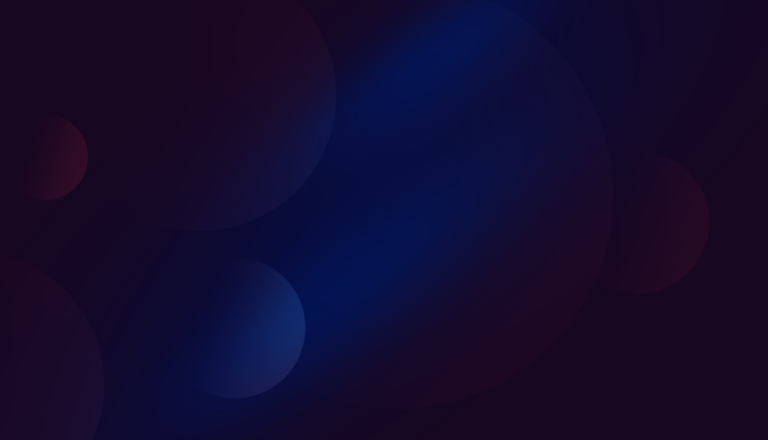
This background is drawn by a WebGL 1 fragment shader. Its source:

```glsl
precision highp float;
// Dark plum backdrop crossed by soft diagonal blue light, with translucent discs.
// The light is a sum of rotated Gaussian glows with faint streaks; each disc
// fades in from left to right and takes a warm or cool tint from the light below.
uniform vec2 u_resolution;

// Lengths are fractions of the canvas height.
const vec3 PLUM = vec3(0.092, 0.026, 0.125);
const vec3 INDIGO = vec3(0.030, 0.040, 0.220);
const vec3 BLUE = vec3(0.004, 0.080, 0.345);
const vec3 WARM_TINT = vec3(0.110, 0.018, 0.022);
const vec3 COOL_TINT = vec3(0.060, 0.100, 0.120);
const vec2 BEAM_DIR = vec2(0.788, 0.616);
const vec2 DISC_LIGHT_DIR = vec2(0.96, -0.28);
const vec2 STREAK_SCALE = vec2(2.5, 18.0);
const float STREAK_AMOUNT = 0.16;

float hash(vec2 p) {
  return fract(sin(dot(p, vec2(127.1, 311.7))) * 43758.5);
}

float noise(vec2 p) {
  vec2 i = floor(p);
  vec2 f = fract(p);
  f = f * f * (3.0 - 2.0 * f);
  float low = mix(hash(i), hash(i + vec2(1.0, 0.0)), f.x);
  float high = mix(hash(i + vec2(0.0, 1.0)), hash(i + 1.0), f.x);
  return mix(low, high, f.y);
}

// Coordinates along and across the diagonal beam.
vec2 beamSpace(vec2 p) {
  return vec2(dot(p, BEAM_DIR), dot(p, vec2(-BEAM_DIR.y, BEAM_DIR.x)));
}

float glow(vec2 p, vec2 center, vec2 spread) {
  vec2 q = beamSpace(p - center) / spread;
  return exp(-0.5 * dot(q, q));
}

// Disc opacity: smooth rim, brightest on its lit side.
float disc(vec2 p, vec2 center, float radius, float strength) {
  vec2 d = p - center;
  float pixel = 1.0 / u_resolution.y;
  float inside = 1.0 - smoothstep(-pixel, pixel, length(d) - radius);
  float fade = smoothstep(-0.6, 1.1, dot(d, DISC_LIGHT_DIR) / radius);
  return strength * inside * fade;
}

void main() {
  vec2 p = gl_FragCoord.xy / u_resolution.y;

  // Broad haze and two brighter beams
  float haze = glow(p, vec2(0.841, 0.523), vec2(0.58, 0.205));
  float upperBeam = glow(p, vec2(0.977, 0.852), vec2(0.25, 0.075));
  float lowerBeam = glow(p, vec2(0.750, 0.320), vec2(0.33, 0.090));
  float streak = 1.0 + STREAK_AMOUNT * (noise(beamSpace(p) * STREAK_SCALE) - 0.5);
  float beams = min((0.85 * upperBeam + 0.80 * lowerBeam) * streak, 1.0);

  vec3 color = mix(PLUM, INDIGO, haze);
  color = mix(color, BLUE, beams);

  // Translucent discs
  float discs = disc(p, vec2(0.455, 0.784), 0.309, 0.36);
  discs += disc(p, vec2(0.102, 0.643), 0.098, 1.00);
  discs += disc(p, vec2(-0.068, 0.125), 0.305, 0.36);
  discs += disc(p, vec2(0.534, 0.255), 0.160, 0.95);
  discs += disc(p, vec2(0.905, 0.559), 0.488, 0.25);
  discs += disc(p, vec2(1.450, 0.495), 0.162, 0.48);
  float coolness = clamp(0.6 * haze + 0.7 * beams, 0.0, 1.0);
  color += discs * mix(WARM_TINT, COOL_TINT, coolness);

  gl_FragColor = vec4(color, 1.0);
}
```
